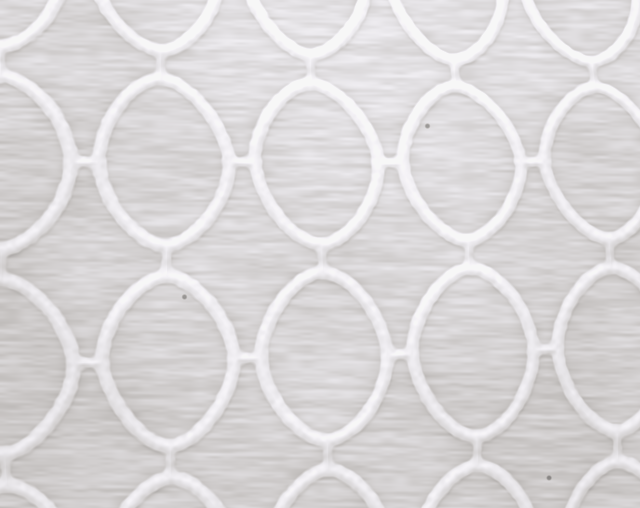
A WebGL 2 fragment shader for this pattern:

```glsl
#version 300 es
precision highp float;
// White woven cloth with a raised cord net: pointed ovals on a square grid,
// joined by short links. The grid is gently stretched to follow a tilted cloth;
// the cord is a distance field lit from above, over horizontal thread noise.

uniform vec2 u_resolution;
out vec4 fragColor;

const vec2 PITCH = vec2(0.310, 0.390);      // cell size, in canvas heights
const vec2 OVAL_RADII = vec2(0.129, 0.166);
const float OVAL_POWER = 1.68;              // below 2 gives pointed tips
const float CORD_RADIUS = 0.0135;
const float LINK_RADIUS = 0.0105;
const vec3 WARM_TINT = vec3(1.012, 0.994, 0.984);
const vec3 COOL_TINT = vec3(1.002, 0.994, 1.010);

float hash(vec2 p) {
    vec3 q = fract(p.xyx * 0.1031);
    q += dot(q, q.yzx + 33.33);
    return fract((q.x + q.y) * q.z);
}

float valueNoise(vec2 p) {
    vec2 i = floor(p), f = fract(p);
    f = f * f * (3.0 - 2.0 * f);
    float low = mix(hash(i), hash(i + vec2(1, 0)), f.x);
    float high = mix(hash(i + vec2(0, 1)), hash(i + vec2(1, 1)), f.x);
    return mix(low, high, f.y);
}

float smoothMin(float a, float b, float k) {
    float h = max(k - abs(a - b), 0.0) / k;
    return min(a, b) - h * h * k * 0.25;
}

// Canvas position (0 to 1) to grid units, with pitch shrinking to the right
vec2 clothGrid(vec2 uv) {
    float rise = uv.y - 0.49;
    float x = uv.x - 0.004 + 0.009 * rise;
    float column = (4.0 * x + 0.468 * x * (x - 0.5))
                 * (1.0 + 0.055 * rise + 0.07 * rise * rise);
    float row = (uv.y - 0.484 - 0.019 * uv.x) / (0.4015 - 0.042 * uv.x);
    row += (0.01 + 0.035 * uv.x) * row * row;
    return vec2(column, row);
}

// Approximate signed distance to a superellipse
float ovalDistance(vec2 p, vec2 radii, float power) {
    vec2 q = max(abs(p) / radii, 1e-4);
    float level = pow(pow(q.x, power) + pow(q.y, power), 1.0 / power);
    vec2 slope = pow(q / level, vec2(power - 1.0)) / radii;
    return (level - 1.0) / length(slope);
}

// x: distance to the cord edge, y: how far along an upright link
vec2 cordField(vec2 uv, vec2 p) {
    vec2 grid = clothGrid(uv);
    grid += 0.025 * (vec2(valueNoise(p * 5.0), valueNoise(p * 5.0 + 40.0)) - 0.5);
    vec2 cell = vec2(fract(grid.x + 0.5), fract(grid.y)) - 0.5;
    vec2 q = abs(cell * PITCH);
    float oval = abs(ovalDistance(q, OVAL_RADII, OVAL_POWER)) - CORD_RADIUS;
    float sideLink = length(vec2(max(OVAL_RADII.x - q.x, 0.0), q.y)) - LINK_RADIUS;
    float tipLink = length(vec2(q.x, max(OVAL_RADII.y - q.y, 0.0))) - LINK_RADIUS * 0.9;
    float d = smoothMin(oval, min(sideLink, tipLink), 0.010);
    d += 0.0028 * (valueNoise(p * 85.0) - 0.5);
    float upright = smoothstep(OVAL_RADII.y + 0.006, PITCH.y * 0.5, q.y);
    return vec2(d, upright);
}

// Rounded cord height, 0 on the cloth and 1 on the crest
float cordHeight(float d) {
    return 1.0 - smoothstep(-CORD_RADIUS, 0.004, d);
}

// Fine horizontal threads, centred on zero
float threads(vec2 p) {
    p.y += 0.012 * p.x;
    float broad = valueNoise(p * vec2(13.0, 135.0)) - 0.5;
    float fine = valueNoise(p * vec2(38.0, 200.0) + 17.0) - 0.5;
    return 0.075 * broad + 0.05 * fine;
}

// Rare small dark flecks
float fleck(vec2 p) {
    vec2 id = floor(p), f = fract(p);
    vec2 centre = 0.2 + 0.6 * vec2(hash(id + 3.0), hash(id + 9.0));
    return step(0.96, hash(id + 21.0)) * (1.0 - smoothstep(0.02, 0.06, length(f - centre)));
}

void main() {
    vec2 uv = gl_FragCoord.xy / u_resolution;
    vec2 p = gl_FragCoord.xy / u_resolution.y;
    float edge = max(0.003, 1.0 / u_resolution.y);

    // Cloth tone: brighter toward the top centre, softly uneven
    float offCentre = uv.x - 0.55;
    float tone = 0.817 + 0.07 * uv.y - 0.12 * offCentre * offCentre;
    tone += 0.035 * (valueNoise(p * 4.5 + 8.0) - 0.5);

    // Cord relief, lit from above and slightly left
    vec2 lightStep = vec2(-0.0015, 0.0055);
    vec2 cord = cordField(uv, p);
    vec2 toLight = lightStep * vec2(u_resolution.y / u_resolution.x, 1.0);
    float litSide = cordHeight(cord.x) - cordHeight(cordField(uv + toLight, p + lightStep).x);

    float crease = exp(-max(cord.x, 0.0) / 0.009);
    float cloth = tone + threads(p) - 0.045 * crease + 0.10 * litSide;
    float crest = tone + 0.055 + 0.045 * cordHeight(cord.x) + 0.11 * litSide;
    crest += 0.035 * (valueNoise(p * 110.0) - 0.5) - 0.055 * cord.y;

    float coverage = 1.0 - smoothstep(-edge, edge, cord.x);
    float value = mix(cloth, crest, coverage) - 0.25 * fleck(p * 9.0);
    vec3 tint = mix(WARM_TINT, COOL_TINT, smoothstep(0.72, 0.94, value));
    fragColor = vec4(clamp(value * tint, 0.0, 0.97), 1.0);
}
```
